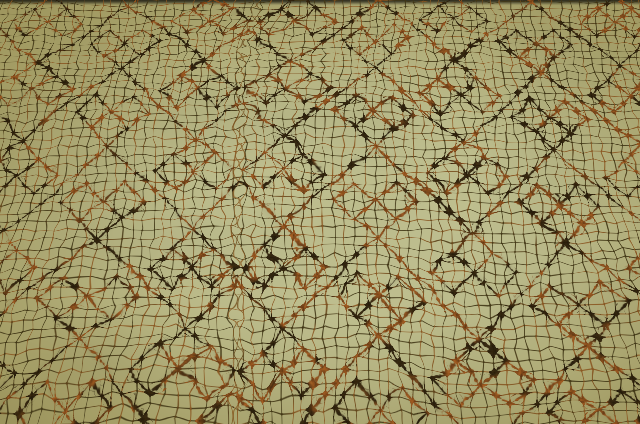
Write a Shadertoy shader that draws this pattern.

```glsl
// Worn knotted net on pale cloth: fine mesh, beaded chevrons and three-diamond motifs, joined at a seam.

const float COLUMN = 9.0;   // mesh cells between motif columns
const float PERIOD = 10.0;  // mesh cells between chevron rows

float hash(vec2 p) {
    vec3 q = fract(vec3(p.xyx) * 0.1031);
    q += dot(q, q.yzx + 33.33);
    return fract((q.x + q.y) * q.z);
}

// Value noise with a given blend between lattice points
float lattice(vec2 i, vec2 f) {
    return mix(mix(hash(i), hash(i + vec2(1, 0)), f.x),
               mix(hash(i + vec2(0, 1)), hash(i + vec2(1, 1)), f.x), f.y);
}

float noise(vec2 p) {
    vec2 f = fract(p);
    return lattice(floor(p), f * f * (3.0 - 2.0 * f));
}

// Smooth slack over many cells
vec2 wander(vec2 p) {
    return vec2(noise(p), noise(p + 71.7)) - 0.5;
}

// Displacement of single knots; threads stay straight between them
vec2 knotShift(vec2 p) {
    vec2 i = floor(p), f = fract(p);
    return vec2(lattice(i, f), lattice(i + 53.0, f)) - 0.5;
}

// Coverage of a stroke from its signed distance
float cover(float d, float soft) {
    return 1.0 - smoothstep(-soft, soft, d);
}

// Signed diamond distance, half diagonal of two cells
float diamond(vec2 p) {
    return (abs(p.x) + abs(p.y) - 2.0) * 0.7071;
}

// Three stacked diamonds with the tip at the origin; x is already folded
float motif(vec2 p) {
    return min(abs(diamond(p - vec2(0.0, 2.0))), abs(diamond(p - vec2(2.0, 4.0))));
}

// Chevrons, with motifs standing on peaks and hanging below valleys
float ornament(vec2 g) {
    float fromValley = abs(mod(g.x + COLUMN, 2.0 * COLUMN) - COLUMN);
    float fromPeak = COLUMN - fromValley;
    float chevron = abs(mod(g.y + fromPeak + 0.5 * PERIOD, PERIOD) - 0.5 * PERIOD) * 0.7071;
    float standing = motif(vec2(fromPeak, mod(g.y, PERIOD)));
    float hanging = motif(vec2(fromValley, mod(-COLUMN - g.y, PERIOD)));
    return min(chevron, min(standing, hanging));
}

// Lumpy knot: a round core with points drawn out along the mesh threads
float knot(vec2 offset, float size) {
    vec2 root = sqrt(offset);
    float star = (root.x + root.y) * (root.x + root.y) * 0.5 - size;
    return min(star, length(offset) - 0.72 * size);
}

// Thread colour drifts between dark olive and rust along its length
vec3 threadColour(float id, float along) {
    float rust = smoothstep(0.42, 0.75, noise(vec2(id * 7.3, along * 0.3)));
    return mix(vec3(0.25, 0.21, 0.08), vec3(0.54, 0.34, 0.13), rust);
}

vec3 clothColour(vec2 uv) {
    vec2 fromLight = (uv - vec2(0.56, 0.48)) * vec2(1.1, 1.15);
    float shade = smoothstep(0.2, 0.85, length(fromLight));
    vec3 cloth = mix(vec3(0.735, 0.735, 0.55), vec3(0.62, 0.59, 0.37), shade);
    cloth *= 0.98 + 0.04 * noise(uv * 7.0);
    return cloth * mix(0.3, 1.0, smoothstep(0.0, 0.014, 1.0 - uv.y));
}

void mainImage(out vec4 fragColor, in vec2 fragCoord) {
    vec2 uv = fragCoord / iResolution.xy;
    float soft = 25.0 / iResolution.y;

    // Receding plane measured in mesh cells, x = 0 on the seam
    float depth = 1.0 - uv.y;
    float spacing = 0.188 + 0.062 * depth;
    float across = (uv.x - 0.52) * iResolution.x / iResolution.y / spacing + 1.0;
    float down = sqrt(23.0 + 68.0 * depth) - 5.0;
    vec2 cell = vec2(across * COLUMN, -11.7 - PERIOD * down);

    // Slack in the net, strongest beside the seam
    float slack = 0.55 + 0.35 * exp(-abs(cell.x) * 0.25);
    cell += 1.5 * wander(cell * 0.11);
    cell += slack * knotShift(cell + vec2(0.5, 0.0));
    float side = cell.x < 0.0 ? -1.0 : 1.0;
    vec2 g = vec2(abs(cell.x) - 0.5 * COLUMN, cell.y);

    vec2 nearest = round(g);
    vec2 offset = abs(g - nearest);
    float toNode = length(offset);
    float toOrnament = ornament(g);

    // Cloth with a faint shade under the ornament
    vec3 colour = clothColour(uv);
    colour *= 1.0 - 0.07 * cover(toOrnament - 0.15, 0.35);

    // Fine mesh, slightly thicker at each knot
    vec2 width = 0.02 + 0.045 * vec2(noise(cell * 0.7), noise(cell * 0.7 + 31.0));
    width += 0.035 * cover(toNode - 0.08, 0.1);
    vec3 weft = threadColour(nearest.y + 0.5, cell.x);
    vec3 warp = threadColour(nearest.x * side + 60.0 * side, cell.y);
    colour = mix(colour, weft, 0.9 * cover(offset.y - width.y, soft));
    colour = mix(colour, warp, 0.9 * cover(offset.x - width.x, soft));

    // Seam: two strands crossing into a chain of small loops
    float strand = abs(abs(cell.x) - 0.25 - 0.22 * sin(cell.y * 3.1416));
    vec3 seamColour = mix(vec3(0.35, 0.26, 0.10), vec3(0.56, 0.37, 0.14), noise(cell * 0.5));
    colour = mix(colour, seamColour, 0.85 * cover(strand - 0.05, soft));

    // Ornament: separate knots on thin links, unevenly worn
    float wear = mix(0.6, 1.2, noise(cell * 0.16 + 5.0)) * mix(0.8, 1.0, smoothstep(-18.0, 4.0, cell.x));
    float size = mix(0.24, 0.46, hash(nearest + side * 40.0)) * wear;
    float fray = 0.16 * (noise(cell * 5.0) - 0.5);
    float knots = max(knot(offset, size), toOrnament - 0.4);
    float links = toOrnament - 0.085 * wear;
    float rust = smoothstep(0.36, 0.62, noise(cell * 0.6 + 37.0));
    vec3 beadColour = mix(vec3(0.17, 0.12, 0.04), vec3(0.52, 0.29, 0.10), rust);
    beadColour *= 0.75 + 0.5 * noise(cell * 6.0);
    colour = mix(colour, beadColour, 0.95 * cover(min(knots, links) + fray, soft));

    // Stray fibres close to the knots
    float fibre = abs(noise(cell * 1.7 + 11.0) - 0.5);
    float stray = cover(fibre - 0.015, 0.02) * cover(toOrnament - 0.3, 0.2);
    colour = mix(colour, beadColour, 0.4 * stray);

    fragColor = vec4(colour, 1.0);
}
```
